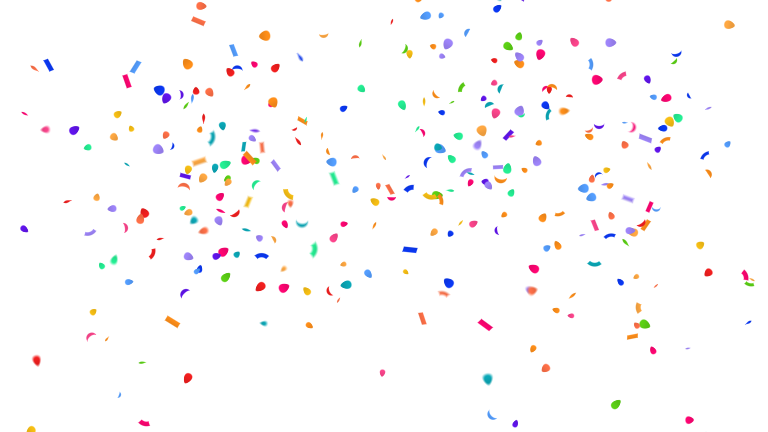
A Shadertoy shader for this pattern:

```glsl
// Bright paper confetti scattered in loose clusters over white
#define CELL 0.055          // grid spacing, canvas height = 1
#define LAYERS 2            // overlapping grids of pieces
#define AMOUNT 1.1          // overall number of pieces
#define EGG_RADIUS 0.0092
#define SLIVER vec2(0.0026, 0.0095)
#define STRIP vec2(0.0155, 0.0058)
#define ARC_RADIUS 0.0155
#define EDGE 0.75           // edge softness
#define SHADING 0.08        // tone change across a piece

const vec3 PALETTE[14] = vec3[14](
    vec3(1.00, 0.56, 0.10), vec3(1.00, 0.02, 0.45), vec3(1.00, 0.66, 0.26),
    vec3(1.00, 0.44, 0.28), vec3(0.38, 0.08, 0.93), vec3(0.04, 0.22, 0.96),
    vec3(0.99, 0.27, 0.55), vec3(0.33, 0.62, 1.00), vec3(0.97, 0.75, 0.08),
    vec3(0.04, 0.66, 0.72), vec3(0.14, 0.94, 0.58), vec3(0.36, 0.82, 0.08),
    vec3(0.62, 0.52, 0.98), vec3(0.95, 0.12, 0.12));

vec4 hash4(vec2 p) {
    vec4 q = fract(p.xyxy * vec4(0.1031, 0.1030, 0.0973, 0.1099));
    q += dot(q, q.wzxy + 33.33);
    return fract((q.xxyz + q.yzzw) * q.zywx);
}

float blob(vec2 uv, vec2 center, vec2 spread) {
    vec2 q = (uv - center) / spread;
    return exp(-dot(q, q));
}

// Chance that a cell holds a piece: two bursts, a side column, a thin rest
float density(vec2 uv) {
    float rest = 0.11 * (1.0 - blob(uv, vec2(0.45, 0.06), vec2(0.15, 0.24)));
    rest *= smoothstep(-0.05, 0.12, uv.x) * smoothstep(1.05, 0.92, uv.x);
    float bursts = 0.60 * blob(uv, vec2(0.30, 0.62), vec2(0.13, 0.25))
                 + 0.60 * blob(uv, vec2(0.62, 0.68), vec2(0.11, 0.27))
                 + 0.50 * blob(uv, vec2(0.82, 0.54), vec2(0.06, 0.32));
    return AMOUNT * (rest + bursts);
}

float eggShape(vec2 p, float r, float taper) {
    p.x /= 1.0 - 0.28 * clamp(p.y / r, -1.5, 1.5);
    return length(p * vec2(1.0 + 0.35 * taper, 0.88)) - r;
}

float sliverShape(vec2 p, vec2 size, float lean) {
    float t = p.y / size.y;
    float width = size.x * (1.0 - t * t) * (1.0 + 0.7 * lean * t);
    return max(abs(p.x) - width, abs(p.y) - size.y);
}

float stripShape(vec2 p, vec2 size, float skew) {
    p.x += skew * p.y;
    vec2 q = abs(p) - size;
    return max(q.x, q.y);
}

float crescentShape(vec2 p, float r, float span, float width) {
    p.y += 0.85 * r;
    float t = atan(p.x, p.y) / span;
    return abs(length(p) - r) - width * (1.0 - t * t);
}

float ribbonShape(vec2 p, float r, float span, float width) {
    p.y += 0.9 * r;
    float a = atan(p.x, p.y);
    return max(abs(length(p) - r) - width, (abs(a) - span) * r);
}

// Distance to one piece of a random kind
float pieceShape(vec2 p, float kind, float size, float vary) {
    float s = mix(0.65, 1.25, size);
    if (kind < 0.47) return eggShape(p, EGG_RADIUS * s, vary);
    if (kind < 0.67) return sliverShape(p, SLIVER * s, vary);
    if (kind < 0.83) return crescentShape(p, ARC_RADIUS * mix(0.6, 1.0, size), mix(0.75, 1.25, vary), 0.0035 * s);
    if (kind < 0.91) return ribbonShape(p, 1.3 * ARC_RADIUS, mix(0.5, 0.75, size), mix(0.0035, 0.0058, vary));
    return stripShape(p, STRIP * mix(0.7, 1.1, size), 0.5 * vary - 0.25);
}

void mainImage(out vec4 fragColor, in vec2 fragCoord) {
    vec2 pos = fragCoord / iResolution.y;
    float aspect = iResolution.x / iResolution.y;
    vec3 color = vec3(1.0);

    for (int layer = 0; layer < LAYERS; layer++) {
        vec2 shift = 0.5 * CELL * float(layer) * vec2(1.0, 0.7);
        vec2 home = floor((pos + shift) / CELL);
        for (int j = -1; j <= 1; j++)
        for (int i = -1; i <= 1; i++) {
            vec2 cell = home + vec2(i, j);
            vec2 seed = cell + 71.0 * float(layer) + 13.0;
            vec4 place = hash4(seed);
            vec4 look = hash4(seed + vec2(217.0, 149.0));
            vec2 center = (cell + place.xy) * CELL - shift;
            if (place.z > density(center / vec2(aspect, 1.0))) continue;

            // Turn the piece and draw it
            float angle = 6.2832 * look.x;
            float c = cos(angle), s = sin(angle);
            vec2 p = mat2(c, s, -s, c) * (pos - center);
            float d = pieceShape(p, place.w, look.y, look.w);

            // A few pieces are slightly out of focus
            float soft = EDGE / iResolution.y + 0.0025 * step(0.96, fract(look.w * 17.0));
            vec3 tint = PALETTE[min(int(14.0 * pow(look.z, 1.35)), 13)];
            tint *= 1.0 - SHADING * smoothstep(-0.008, 0.008, p.y);
            color = mix(color, tint, 1.0 - smoothstep(-soft, soft, d));
        }
    }
    fragColor = vec4(color, 1.0);
}
```
